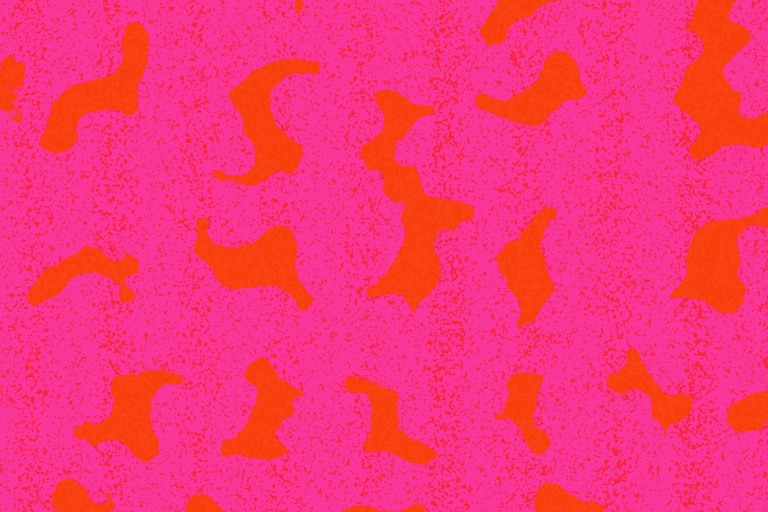
This pattern is drawn by a WebGL 1 fragment shader. Its source:

```glsl
precision highp float;
uniform vec2 u_resolution;

// Colours
const vec3 PINK = vec3(0.975, 0.212, 0.602);
const vec3 RED = vec3(0.970, 0.150, 0.200);
const vec3 ORANGE = vec3(0.975, 0.250, 0.060);

// Sizes, in canvas heights
const float CELL = 0.28;          // spacing of the branching strokes
const float STROKE = 0.024;       // half width of a stroke
const float FUSION = 60.0;        // higher means tighter joints
const float SCALLOP = 0.026;      // depth of the lobes along the outline
const float FRAY = 0.006;         // roughness of the outline
const float STRIPE = 0.162;       // period of the worn stripes
const float GRAIN = 180.0;        // fineness of the diagonal weave

float hash(vec2 p) {
  vec3 q = fract(vec3(p.xyx) * 0.1031);
  q += dot(q, q.yzx + 33.33);
  return fract((q.x + q.y) * q.z);
}

float noise(vec2 p) {
  vec2 i = floor(p);
  vec2 f = fract(p);
  f = f * f * (3.0 - 2.0 * f);
  return mix(mix(hash(i), hash(i + vec2(1.0, 0.0)), f.x),
             mix(hash(i + vec2(0.0, 1.0)), hash(i + 1.0), f.x), f.y);
}

vec2 direction(float a) {
  return vec2(cos(a), sin(a));
}

// Distance to an arc that swells from a thin tip to a blunt end
float arc(vec2 p, float facing, float radius, float sweep, float width) {
  vec2 axis = direction(facing);
  vec2 side = vec2(-axis.y, axis.x);
  float t = clamp(atan(dot(side, p), dot(axis, p)) / sweep, -1.0, 1.0);
  vec2 nearest = radius * direction(facing + t * sweep);
  return length(p - nearest) - width * mix(0.35, 1.25, 0.5 + 0.5 * t);
}

// Back-to-back arcs in every cell, fused into branching strokes
float strokes(vec2 p) {
  vec2 home = floor(p / CELL);
  float sum = 0.0;
  for (int y = -1; y <= 1; y++) {
    for (int x = -1; x <= 1; x++) {
      vec2 id = home + vec2(float(x), float(y));
      vec2 jitter = vec2(hash(id + 11.3), hash(id + 27.9)) - 0.5;
      vec2 q = p - (id + 0.5 + 0.4 * jitter) * CELL;
      float facing = 6.2832 * hash(id + 43.1);
      float r1 = mix(0.070, 0.110, hash(id + 59.7));
      float r2 = mix(0.055, 0.095, hash(id + 71.2));
      float sweep1 = mix(0.9, 1.5, hash(id + 83.6));
      float sweep2 = mix(0.6, 1.2, hash(id + 97.4));
      float turn = hash(id + 101.8) - 0.5;
      float width = STROKE * mix(0.8, 1.2, hash(id + 113.5));
      vec2 axis = direction(facing);
      float d1 = arc(q + axis * r1, facing + turn, r1, sweep1, width);
      float d2 = arc(q - axis * r2, facing + 3.1416 + 1.6 * turn, r2, sweep2, width);
      sum += exp(-FUSION * d1) + exp(-FUSION * d2);
    }
  }
  return -log(sum + 1e-9) / FUSION;
}

// Share of red grain: soft vertical stripes, faint rows and clumps
float wear(vec2 p) {
  float column = p.x / STRIPE + 0.12;
  float row = p.y / STRIPE;
  float across = abs(fract(column) - 0.5) + 0.16 * (noise(p * vec2(30.0, 12.0)) - 0.5);
  float strength = mix(0.45, 1.0, hash(vec2(floor(column), 5.0)));
  float stripe = strength * (1.0 - smoothstep(0.04, 0.34, across));
  float line = 1.0 - smoothstep(0.0, 0.07, abs(fract(row) - 0.5));
  float clumps = noise(p * 65.0) - 0.5;
  return clamp(0.14 + 0.8 * stripe + 0.16 * line + 0.4 * clumps, 0.0, 1.0);
}

void main() {
  vec2 p = gl_FragCoord.xy / u_resolution.y;
  float pixel = 1.0 / u_resolution.y;
  float grain = noise(vec2(p.x + p.y, p.x - p.y) * GRAIN + 400.0);

  // Worn pink ground
  float threshold = mix(0.63, 0.40, wear(p));
  float speck = smoothstep(threshold, threshold + 0.42, grain);
  vec3 ground = mix(PINK, RED, speck);

  // Warped strokes with scalloped, frayed outlines
  vec2 warp = vec2(noise(p * 6.0 + 17.0), noise(p * 6.0 + 53.0)) - 0.5;
  float d = strokes(p + 0.06 * warp + 3.0);
  d += SCALLOP * (abs(2.0 * noise(p * 13.0 + 80.0) - 1.0) - 0.35);
  d += FRAY * (noise(p * 90.0) - 0.5) + 0.6 * FRAY * (grain - 0.5);
  float cover = 1.0 - smoothstep(-pixel, pixel, d);

  vec3 paint = ORANGE + vec3(0.0, 0.05, 0.04) * (grain - 0.5);
  gl_FragColor = vec4(mix(ground, paint, cover), 1.0);
}
```
